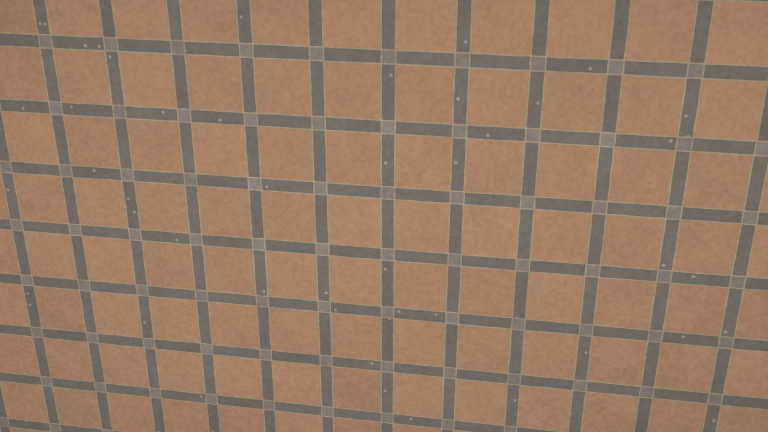
This texture is drawn by a WebGL 1 fragment shader. Its source:

```glsl
precision highp float;

// Square clay tiles parted by grey strips, with paler squares at the crossings
// and thin grout lines, seen at an angle. Canvas points are mapped to the tile
// plane by an inverse perspective; noise adds grain, wear and pale chips.

uniform vec2 u_resolution;

// Perspective of the plane in canvas heights: one step across, one step down,
// and the crossing at grid position (0, 0), all homogeneous.
const vec3 STEP_ACROSS = vec3(0.1473, -0.0173, -0.0117);
const vec3 STEP_DOWN = vec3(0.0287, -0.1292, 0.03255);
const vec3 ORIGIN = vec3(0.8981, 0.5532, 1.0);

// Half widths and wobble, in grid steps
const float STRIP_HALF = 0.088;
const float GROUT_HALF = 0.108;
const float EDGE_WOBBLE = 0.009;

const vec3 CLAY = vec3(0.650, 0.507, 0.402);
const vec3 STRIP = vec3(0.448, 0.419, 0.388);
const vec3 CROSSING = vec3(0.512, 0.478, 0.453);
const vec3 GROUT = vec3(0.620, 0.560, 0.460);
const vec3 CHIP = vec3(0.600, 0.565, 0.525);

const float GRAIN = 0.13;
const float WEAR = 0.07;
const float PIECE_VARIATION = 0.045;
const float CHIP_CHANCE = 0.012;
const float CHIP_CELLS = 14.0;
const vec2 LIGHT_CENTRE = vec2(0.52, 0.57);
const float LIGHT_FALLOFF = 0.22;

float hash(vec2 p) {
  vec3 q = fract(p.xyx * vec3(0.1031, 0.1030, 0.0973));
  q += dot(q, q.yzx + 33.33);
  return fract((q.x + q.y) * q.z);
}

float noise(vec2 p) {
  vec2 cell = floor(p);
  vec2 f = fract(p);
  f = f * f * (3.0 - 2.0 * f);
  float low = mix(hash(cell), hash(cell + vec2(1.0, 0.0)), f.x);
  float high = mix(hash(cell + vec2(0.0, 1.0)), hash(cell + 1.0), f.x);
  return mix(low, high, f.y);
}

// Sums octaves of noise into 0..1
float fbm(vec2 p) {
  float sum = 0.0;
  float weight = 0.5;
  for (int i = 0; i < 4; i++) {
    sum += weight * noise(p);
    p = p * 2.03 + 17.7;
    weight *= 0.5;
  }
  return sum / 0.9375;
}

// Inverse perspective from the canvas to grid steps
vec2 toGrid(vec2 p) {
  vec3 h = vec3(p, 1.0);
  vec3 q = vec3(dot(h, cross(STEP_DOWN, ORIGIN)),
                dot(h, cross(ORIGIN, STEP_ACROSS)),
                dot(h, cross(STEP_ACROSS, STEP_DOWN)));
  return q.xy / q.z;
}

// Smooth coverage of a band on each axis
vec2 band(vec2 dist, float halfWidth, float blur) {
  return clamp((halfWidth - dist) / blur + 0.5, 0.0, 1.0);
}

void main() {
  vec2 uv = gl_FragCoord.xy / u_resolution;
  vec2 p = gl_FragCoord.xy / u_resolution.y;
  vec2 grid = toGrid(p);
  float blur = length(toGrid(p + vec2(1.0 / u_resolution.y, 0.0)) - grid);

  // Distance to the strip centres, with slightly uneven edges
  vec2 wobble = vec2(noise(grid * 7.0), noise(grid * 7.0 + 31.0)) - 0.5;
  vec2 dist = abs(fract(grid + 0.5) - 0.5) + EDGE_WOBBLE * wobble;
  vec2 inner = band(dist, STRIP_HALF, blur);
  vec2 outer = band(dist, GROUT_HALF, blur);

  // Pale chips scattered over the strips
  vec2 chipPos = grid * CHIP_CELLS;
  vec2 chipCell = floor(chipPos);
  float chipDist = length(fract(chipPos) - 0.5);
  float chip = step(hash(chipCell + 57.0), CHIP_CHANCE)
             * (1.0 - smoothstep(0.15, 0.50, chipDist));

  // Clay, grout, strips, then crossings
  vec3 colour = mix(CLAY, GROUT, max(outer.x, outer.y));
  float strip = inner.x * (1.0 - outer.y) + inner.y * (1.0 - outer.x);
  colour = mix(colour, mix(STRIP, CHIP, chip), strip);
  colour = mix(colour, CROSSING, inner.x * inner.y);

  // Tone of each piece, broad wear and fine grain
  vec2 piece = mix(floor(grid) + 0.5, floor(grid + 0.5), step(dist, vec2(GROUT_HALF)));
  float tone = 1.0 + PIECE_VARIATION * (hash(piece * 2.0 + 80.0) - 0.5);
  tone += WEAR * (fbm(grid * 3.0) - 0.5);
  tone += GRAIN * (fbm(grid * 19.0 + 9.0) - 0.5);

  // Light fading towards the corners
  vec2 away = uv - LIGHT_CENTRE;
  tone *= 1.025 - LIGHT_FALLOFF * dot(away, away);

  gl_FragColor = vec4(colour * tone, 1.0);
}
```
